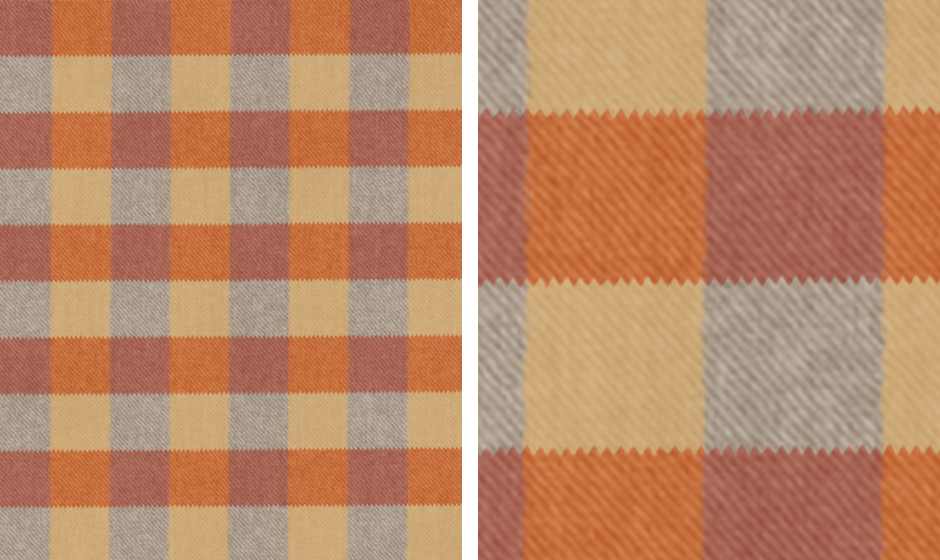
Left: the whole. Right: its middle third, enlarged.
A WebGL 2 fragment shader for this texture:

```glsl
#version 300 es
precision highp float;

uniform vec2 u_resolution;
out vec4 fragColor;

const float TAU = 6.2831853;

float hash(vec2 p) {
    vec3 q = fract(p.xyx * 0.1031);
    q += dot(q, q.yzx + 33.33);
    return fract((q.x + q.y) * q.z);
}

// Smooth value noise, centred on zero
float noise(vec2 p) {
    vec2 cell = floor(p);
    vec2 f = fract(p);
    f = f * f * (3.0 - 2.0 * f);
    float low = mix(hash(cell), hash(cell + vec2(1, 0)), f.x);
    float high = mix(hash(cell + vec2(0, 1)), hash(cell + vec2(1, 1)), f.x);
    return mix(low, high, f.y) - 0.5;
}

// 1 inside every even band, 0 inside every odd one, with a soft border
float band(float s, float softness) {
    float inside = 0.5 - abs(mod(s + 0.5, 2.0) - 1.0);
    return smoothstep(-softness, softness, inside);
}

void main() {
    vec2 p = gl_FragCoord.xy / u_resolution.y;
    float down = 1.0 - p.y;
    float pixel = 1.0 / u_resolution.y;

    // Slight drift of the cloth, which bends the bands
    vec2 drift = 0.0018 * vec2(noise(p * 5.0), noise(p * 5.0 + 40.0));

    // Diagonal twill ribs, broken up along their length
    vec2 q = p + drift;
    float rib = cos(TAU * (q.x * 125.0 + q.y * 112.0) + 2.0 * noise(p * 70.0));
    float grain = noise(p * 330.0 + 7.0);
    float weave = rib * (0.65 + 0.6 * noise(p * 160.0)) + 0.9 * grain;

    // Bands: toothed across the rows, feathered along the columns
    float teeth = 0.022 * cos(TAU * p.x * 125.0) + 0.02 * noise(p * 200.0);
    float row = (down + 0.006 * p.x + drift.y) / 0.1007 + teeth;
    float column = (p.x + 0.004 * (down - 0.5) - 0.0911 + drift.x) / 0.1063
                 + 0.035 * noise(p * vec2(330.0, 220.0));
    float edge = 6.0 * pixel;
    float warm = band(row, 0.015 + edge);
    float golden = band(column, 0.025 + edge);

    // Cloth colour of the four crossings
    vec3 orange = vec3(0.775, 0.435, 0.240);
    vec3 rose = vec3(0.650, 0.392, 0.332);
    vec3 cream = vec3(0.802, 0.662, 0.468);
    vec3 grey = vec3(0.668, 0.610, 0.555);
    vec3 color = mix(mix(grey, cream, golden), mix(rose, orange, golden), warm);

    // How strongly the second yarn shows through at each crossing
    vec3 contrast = mix(
        mix(vec3(0.075, 0.078, 0.078), vec3(0.022, 0.028, 0.038), golden),
        mix(vec3(0.042, 0.065, 0.065), vec3(0.038, 0.065, 0.062), golden), warm);
    color += contrast * weave * 0.8;

    // Flecked yarns running along and across, then broad unevenness
    float fleck = noise(p * vec2(95.0, 300.0)) + noise(p * vec2(300.0, 80.0) + 19.0);
    color += contrast * fleck * 0.7;
    color += 0.018 * noise(p * vec2(150.0, 9.0)) + 0.02 * noise(p * 7.0 + 3.0);

    fragColor = vec4(clamp(color, 0.0, 1.0), 1.0);
}
```
